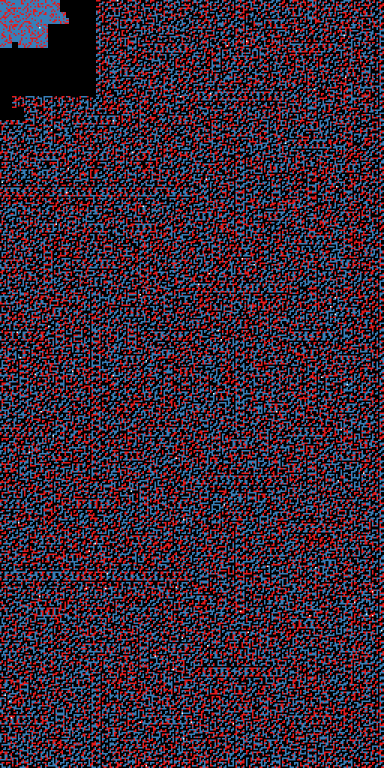
A WebGL 1 fragment shader for this texture:

```glsl
precision highp float;

uniform vec2 u_resolution;

const vec3 BLACK = vec3(0.0);
const vec3 BLUE = vec3(0.216, 0.494, 0.722);
const vec3 RED = vec3(0.894, 0.102, 0.110);
const vec3 WHITE = vec3(1.0);

const float SIDE = 256.0;         // cells along one side of a curve square
const float SQUARES = 2.0;        // curve squares stacked down the canvas
const float HEADER_END = 1192.0;  // the dense corner block stops here
const float GAP_START = 400.0;    // small hole in the corner block
const float GAP_END = 416.0;
const float BODY_START = 4288.0;  // the speckled body starts here
const float PERIOD = 8.0;         // steps per record along the curve
const float RUN_MIN = 3.0;        // shortest coloured run in a record
const float RUN_SPREAD = 1.65;    // random extra length of a run
const float START_SPREAD = 2.0;   // random shift of a run
const float GRAIN = 2.0;          // steps that tend to share one colour
const float LOOSE_SHARE = 0.25;   // steps coloured on their own
const float HEADER_BLUE = 0.74;
const float BODY_BLUE = 0.595;
const float WHITE_SHARE = 0.001;

float hash(vec2 p) {
  vec3 q = fract(vec3(p.xyx) * 0.1031);
  q += dot(q, q.yzx + 33.33);
  return fract((q.x + q.y) * q.z);
}

// Random value for a step number; folded to keep the hash precise.
float hashStep(float n, float seed) {
  return hash(vec2(mod(n, 367.0), floor(n / 367.0)) + seed);
}

// Distance along a Hilbert curve that runs from top left to bottom left.
float hilbertIndex(vec2 cell) {
  vec2 p = cell.yx;
  float size = SIDE;
  float index = 0.0;
  for (int level = 0; level < 8; level++) {
    size *= 0.5;
    vec2 quadrant = step(size, p);
    p -= quadrant * size;
    index += size * size
           * (3.0 * quadrant.x + quadrant.y - 2.0 * quadrant.x * quadrant.y);
    if (quadrant.y < 0.5) {
      if (quadrant.x > 0.5) p = size - 1.0 - p;
      p = p.yx;
    }
  }
  return index;
}

// True on the coloured run of each record.
bool inRun(float index) {
  float record = floor(index / PERIOD);
  float place = index - record * PERIOD;
  float start = floor(hashStep(record, 5.1) * START_SPREAD) + 1.0;
  float run = floor(RUN_MIN + 0.5 + hashStep(record, 71.9) * RUN_SPREAD);
  return place >= start && place < start + run;
}

vec3 cellColor(vec2 cell) {
  float square = floor(cell.y / SIDE);
  float index = hilbertIndex(vec2(cell.x, cell.y - square * SIDE))
              + square * SIDE * SIDE;

  bool inHeader = index < HEADER_END
               && (index < GAP_START || index >= GAP_END);
  bool inBody = index >= BODY_START && inRun(index);
  if (!inHeader && !inBody) return BLACK;

  if (hashStep(index, 311.7) < WHITE_SHARE) return WHITE;
  float blueShare = inHeader ? HEADER_BLUE : BODY_BLUE;
  bool loose = inHeader || hashStep(index, 43.7) < LOOSE_SHARE;
  float pick = loose ? hashStep(index, 17.3)
                     : hashStep(floor((index + 1.0) / GRAIN), 127.3);
  return pick < blueShare ? BLUE : RED;
}

void main() {
  vec2 grid = vec2(SIDE, SIDE * SQUARES);
  vec3 color = vec3(0.0);

  // Four samples per pixel smooth the cell edges.
  for (int i = 0; i < 4; i++) {
    float n = float(i);
    vec2 offset = vec2(mod(n, 2.0), floor(n * 0.5)) * 0.5 - 0.25;
    vec2 uv = (gl_FragCoord.xy + offset) / u_resolution;
    uv.y = 1.0 - uv.y;
    color += cellColor(floor(uv * grid));
  }
  gl_FragColor = vec4(color * 0.25, 1.0);
}
```
